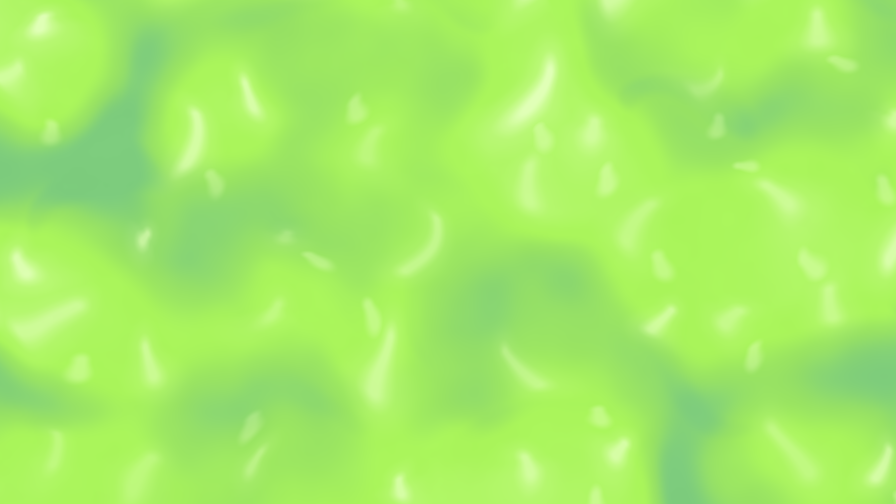
Give the GLSL for this texture, as a WebGL 2 fragment shader.

```glsl
#version 300 es
precision highp float;
// Glossy green slime: soft bulging blobs, murky valleys and pale curved glints.
uniform vec2 u_resolution;
out vec4 fragColor;

float hash(vec2 p) {
  return fract(sin(dot(p, vec2(127.1, 311.7))) * 43758.5453);
}

float noise(vec2 p) {
  vec2 i = floor(p), f = fract(p);
  f = f * f * f * (f * (f * 6.0 - 15.0) + 10.0);
  return mix(mix(hash(i), hash(i + vec2(1, 0)), f.x),
             mix(hash(i + vec2(0, 1)), hash(i + vec2(1, 1)), f.x), f.y);
}

float fbm(vec2 p) {
  return 0.6 * noise(p) + 0.28 * noise(p * 2.1 + 7.3) + 0.12 * noise(p * 4.3 + 19.1);
}

// Distance to a bent, rotated stroke, measured in stroke widths
float strokeDistance(vec2 d, float angle, float halfLength, float width, float bend) {
  float c = cos(angle), s = sin(angle);
  vec2 q = vec2(c * d.x + s * d.y, c * d.y - s * d.x);
  q.x += bend * q.y * q.y;
  float taper = 1.0 - 0.35 * smoothstep(-halfLength, halfLength, q.y);
  q.y -= clamp(q.y, -halfLength, halfLength);
  return length(q) / (width * taper);
}

// Scattered blobs: x is the bulk, y is the light on top
vec2 blobs(vec2 p) {
  vec2 home = floor(p);
  float bulk = 0.0, light = 0.0;
  for (int y = -1; y <= 1; y++) {
    for (int x = -1; x <= 1; x++) {
      vec2 id = home + vec2(x, y);
      vec2 jitter = vec2(hash(id + 3.1), hash(id + 8.7));
      vec2 d = p - id - mix(vec2(0.15), vec2(0.85), jitter);
      float size = hash(id + 15.3), power = hash(id + 21.9);
      float kernel = max(0.0, 1.0 - dot(d, d) / 1.3);
      bulk += kernel * kernel * kernel * mix(0.6, 1.4, size);

      // Layered glint: wide faint halo, pale film, bright heart
      float angle = (hash(id + 33.7) - 0.6) * 1.7;
      float bend = (hash(id + 41.3) - 0.5) * 3.2;
      float halfLength = mix(0.03, 0.25, hash(id + 52.1));
      float width = mix(0.09, 0.18, size * size);
      float r = strokeDistance(d, angle, halfLength, width, bend);
      float halo = 0.26 * pow(max(0.0, 1.0 - r * r / 10.0), 2.0);
      float film = 0.32 * (1.0 - smoothstep(0.55, 1.45, r));
      float heart = 0.36 * (1.0 - smoothstep(0.15, 0.85, r));
      light = max(light, (halo + film + heart) * mix(0.35, 1.05, power));

      // Small companion spot beside some glints
      vec2 side = vec2(0.16, -0.34) * (hash(id + 63.9) > 0.5 ? 1.0 : -1.0);
      float spot = strokeDistance(d - side, angle + 0.8, 0.06, 0.09, bend);
      light = max(light, 0.45 * step(0.55, hash(id + 71.7)) * (1.0 - smoothstep(0.2, 1.4, spot)));
    }
  }
  return vec2(bulk, light);
}

// Long faint brush arcs sunk into the valleys
float sunkenArcs(vec2 p) {
  float shade = 0.0;
  for (int y = -1; y <= 1; y++) {
    for (int x = -1; x <= 1; x++) {
      vec2 id = floor(p) + vec2(x, y);
      vec2 d = p - id - 0.2 - 0.6 * vec2(hash(id + 84.3), hash(id + 91.1));
      float r = strokeDistance(d, hash(id + 97.7) * 6.28, 0.3, 0.1, 1.4);
      shade = max(shade, hash(id + 103.9) * (1.0 - smoothstep(0.3, 1.6, r)));
    }
  }
  return shade;
}

void main() {
  vec2 p = gl_FragCoord.xy / u_resolution.y;

  // Gentle warp keeps the shapes hand-smeared
  vec2 warp = vec2(noise(p * 6.0 + 2.7), noise(p * 6.0 + 31.4)) - 0.5;
  vec2 slime = blobs(p * 4.4 + warp * 0.4 + 5.0);
  float body = slime.x + 0.9 * (fbm(p * 3.4 + 12.0) - 0.5);
  body -= 0.22 * sunkenArcs(p * 2.6 + warp * 0.3);

  // Teal valleys rise through mid green to lime
  vec3 color = mix(vec3(0.49, 0.80, 0.49), vec3(0.595, 0.885, 0.39), smoothstep(0.1, 0.66, body));
  color = mix(color, vec3(0.665, 0.96, 0.355), smoothstep(0.55, 1.08, body));

  // Pale sheen on the bulges, then the glints
  float sheen = 0.12 * smoothstep(1.15, 1.8, body);
  float light = clamp(slime.y * mix(0.7, 1.0, smoothstep(0.4, 1.0, body)) + sheen, 0.0, 1.0);
  color = mix(color, vec3(0.88, 1.0, 0.72), light);
  color += 0.012 * (fbm(p * 14.0) - 0.5);

  fragColor = vec4(color, 1.0);
}
```
